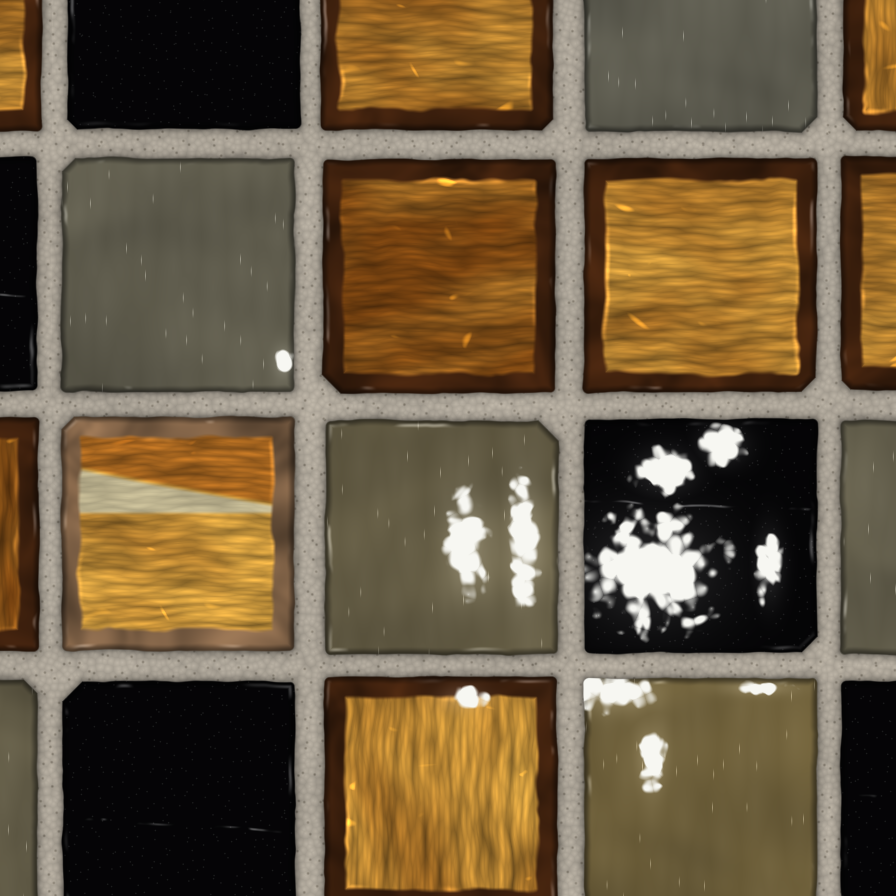
This texture is drawn by a Shadertoy shader. Its source:

```glsl
// Glass mosaic: black, grey and fibrous amber tiles in sandy grout, lit by a flash.

const vec2  PITCH = vec2(0.289, 0.2905);      // tile spacing, canvas units
const vec2  FIRST_CENTER = vec2(0.202, 0.113);
const float TILE_HALF = 0.449;                // the rest is in units of a tile cell
const float RIM_HALF = 0.365;
const float JITTER = 0.014;
const float EDGE_WOBBLE = 0.006;
const vec3 GROUT = vec3(0.68, 0.65, 0.60);
const vec3 BLACK = vec3(0.018, 0.017, 0.022);
const vec3 GREY = vec3(0.35, 0.35, 0.315);
const vec3 OLIVE = vec3(0.42, 0.36, 0.21);
const vec3 AMBER_DARK = vec3(0.45, 0.25, 0.06);
const vec3 AMBER_GOLD = vec3(0.80, 0.60, 0.24);
const vec3 RIM_DARK = vec3(0.23, 0.12, 0.05);
const vec3 RIM_CLEAR = vec3(0.47, 0.36, 0.26);
const vec3 WHITE = vec3(0.97, 0.97, 0.95);

// Whole part: 0 black, 1 grey, 2 amber, 3 amber with upright fibres. Fraction: tone.
const int COLUMNS = 5;
const float TILES[20] = float[20](
    1.4, 0.0, 3.7, 1.9, 0.0,
    3.2, 2.95, 1.5, 0.0, 1.3,
    0.0, 1.2, 2.15, 2.7, 2.6,
    2.6, 0.0, 2.5, 1.1, 3.5);

// Flash reflections: centre and radii in cells
const vec4 GLARE[11] = vec4[11](
    vec4(2.32, 1.36, 0.29, 0.24), vec4(2.37, 1.74, 0.13, 0.10), vec4(2.59, 1.84, 0.10, 0.08),
    vec4(2.77, 1.38, 0.06, 0.15), vec4(1.61, 1.47, 0.09, 0.21), vec4(1.83, 1.49, 0.07, 0.27),
    vec4(2.17, 0.89, 0.16, 0.08), vec4(2.32, 0.64, 0.06, 0.13), vec4(2.73, 0.91, 0.14, 0.03),
    vec4(1.59, 0.87, 0.09, 0.05), vec4(0.90, 2.16, 0.04, 0.06));

vec2 hash2(vec2 p) {
    vec3 q = fract(p.xyx * vec3(0.1031, 0.1030, 0.0973));
    q += dot(q, q.yzx + 33.33);
    return fract((q.xx + q.yz) * q.zy);
}

// Distance to the nearest scattered point
float cellular(vec2 p) {
    vec2 id = floor(p), f = p - id;
    float d = 2.0;
    for (int y = -1; y <= 1; y++)
        for (int x = -1; x <= 1; x++) {
            vec2 o = vec2(x, y);
            d = min(d, length(o + hash2(id + o + 100.0) - f));
        }
    return d;
}

// Warped layered sines, roughly -1 to 1
float swirl(vec2 p) {
    float sum = 0.0, amp = 0.6;
    for (int i = 0; i < 4; i++) {
        p = mat2(0.8, 0.6, -0.6, 0.8) * p * 1.6 + 0.7 * sin(p.yx + 1.7);
        sum += amp * sin(p.x) * cos(p.y);
        amp *= 0.65;
    }
    return sum;
}

float box(vec2 p, float h) {
    vec2 d = abs(p) - h;
    return length(max(d, 0.0)) + min(max(d.x, d.y), 0.0);
}

vec3 blackGlass(vec2 p, vec2 seed) {
    float line = abs(p.y + 0.05 * p.x + 0.4 * (seed.x - 0.5) + 0.008 * swirl(p * 5.0 + seed));
    float scratch = smoothstep(0.008, 0.0, line) * smoothstep(0.0, 0.7, swirl(p * 9.0 + seed));
    float dust = smoothstep(0.12, 0.0, cellular(p * 22.0 + seed * 50.0));
    return BLACK + 0.32 * scratch + 0.09 * dust;
}

vec3 greyGlass(vec2 p, float tone, vec2 seed) {
    float cloud = swirl(p * vec2(1.6, 2.6) + seed * 9.0);
    float haze = cellular(p * vec2(12.0, 3.0) + seed * 30.0);
    vec3 c = mix(GREY, OLIVE, tone) * (1.0 + 0.16 * cloud);
    float mark = smoothstep(0.06, 0.0, cellular(p * vec2(16.0, 2.2) + seed * 70.0));
    return c + 0.03 * (0.5 - haze) + 0.22 * mark;
}

vec3 amberGlass(vec2 p, float tone, bool upright, vec2 seed, float aa) {
    vec2 f = upright ? p.yx : p;
    f.y += 0.014 * swirl(f * 4.0 + seed * 8.0);
    float fibre = 0.6 * cellular(f * vec2(3.0, 25.0) + seed * 40.0)
                + 0.4 * cellular(f * vec2(8.0, 55.0) + seed * 90.0);
    float cloud = swirl(f * vec2(2.0, 5.0) + seed * 12.0);
    vec3 body = mix(AMBER_DARK, AMBER_GOLD, clamp(tone + 0.3 * cloud, 0.0, 1.0)) * (1.3 - 0.75 * fibre);
    float glint = smoothstep(0.75, 1.1, swirl(p * vec2(9.0, 14.0) + seed * 20.0));
    body += glint * vec3(0.4, 0.27, 0.06);

    // Clear tiles: pale wedge under a brown band
    float clear = smoothstep(0.85, 0.95, tone);
    float top = mix(0.24, 0.11, (p.x + 0.36) / 0.7) + 0.01 * cloud;
    float wedge = smoothstep(0.07, 0.09, p.y) * smoothstep(top + 0.01, top - 0.01, p.y);
    body = mix(body, body * vec3(0.8, 0.65, 0.5), clear * smoothstep(top, top + 0.02, p.y));
    body = mix(body, vec3(0.74, 0.70, 0.56) * (1.15 - 0.4 * fibre), clear * wedge);

    // Thick rim seen through the glass edge
    float d = box(p + 0.02 * (seed - 0.5), RIM_HALF) + 0.012 * swirl(p * 7.0 + seed * 6.0);
    vec3 rim = mix(RIM_DARK, RIM_CLEAR, clear) * (1.0 + 0.35 * swirl(p * 6.0 + seed * 15.0));
    vec3 c = mix(body, rim, smoothstep(-aa, aa + 0.012, d));
    float lip = smoothstep(0.012 + aa, 0.0, abs(d)) * smoothstep(-0.1, 0.8, swirl(p * 5.0 + seed * 25.0));
    return c + lip * vec3(0.35, 0.24, 0.10);
}

void mainImage(out vec4 fragColor, in vec2 fragCoord) {
    vec2 uv = fragCoord / iResolution.xy;
    vec2 g = (uv - FIRST_CENTER) / PITCH + 0.5;
    vec2 id = floor(g), seed = hash2(id + 17.0);
    float aa = 1.0 / (min(iResolution.x, iResolution.y) * PITCH.x);

    // Tile outline with one chipped corner
    vec2 p = g - id - 0.5 + JITTER * (2.0 * seed - 1.0);
    vec2 corner = sign(hash2(id + 41.0) - 0.5);
    float d = box(p, TILE_HALF - 0.02) - 0.02 + EDGE_WOBBLE * swirl(p * 8.0 + seed * 9.0);
    d = max(d, (dot(p, corner) - 2.0 * TILE_HALF + 0.02 + 0.06 * seed.y) * 0.707);

    // Grout
    float grain = cellular(g * 42.0);
    vec3 color = GROUT * (1.08 - 0.16 * grain + 0.04 * swirl(g * 3.0));
    color -= 0.16 * smoothstep(0.16, 0.0, cellular(g * 19.0 + 7.0));
    color *= 1.0 - 0.4 * exp(-max(d, 0.0) * 70.0);

    // Glass
    int index = clamp(int(id.y) * COLUMNS + int(id.x) + 1, 0, 19);
    float kind = floor(TILES[index]), tone = fract(TILES[index]);
    vec3 glass = kind < 0.5 ? blackGlass(p, seed)
               : kind < 1.5 ? greyGlass(p, tone, seed)
               : amberGlass(p, tone, kind > 2.5, seed, aa);
    glass *= 1.0 - 0.45 * smoothstep(-0.03, 0.0, d);
    float edge = smoothstep(0.012, 0.0, abs(d + 0.018));
    glass += 0.28 * edge * smoothstep(0.2, 0.9, swirl(p * 6.0 + seed * 33.0));

    // Flash glare, broken up by the rippled surface
    float glare = 0.0;
    for (int i = 0; i < 11; i++) {
        vec2 r = (g - GLARE[i].xy) / GLARE[i].zw;
        glare = max(glare, exp(-dot(r, r)));
    }
    float ripple = 0.35 * swirl(g * 13.0) - 0.5 * (cellular(g * 16.0) - 0.4);
    float spark = smoothstep(0.42, 0.72, glare + ripple * smoothstep(0.05, 0.4, glare));
    glass = mix(glass + 0.12 * glare, WHITE, spark);

    color = mix(color, glass, smoothstep(aa, -aa, d));
    fragColor = vec4(clamp(color, 0.0, 1.0), 1.0);
}
```
